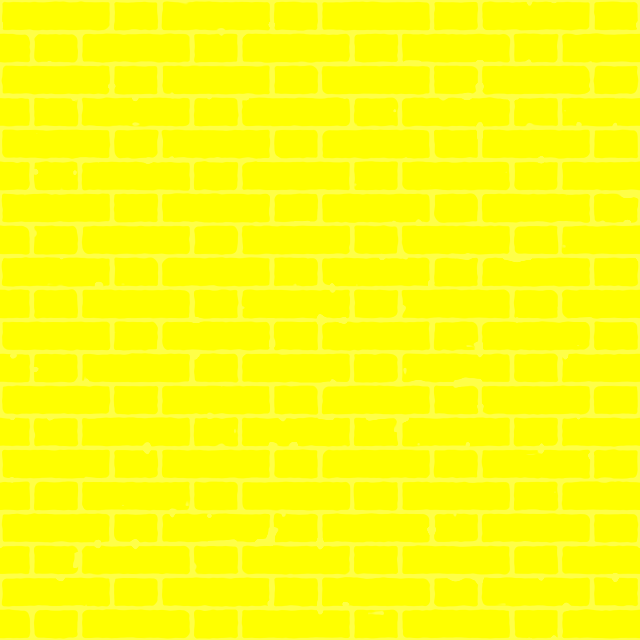
A WebGL 2 fragment shader for this pattern:

```glsl
#version 300 es
precision highp float;
// Yellow brick wall: alternating long and short bricks with worn edges and pale joints.

#define COLS 4.0                    // long + short pairs across
#define ROWS 20.0                   // courses up the canvas
#define LONG_SHARE 0.7              // part of a pair taken by the long brick
#define JOINT vec2(0.0074, 0.0064)  // joint widths, upright and level
#define RADIUS_MIN 0.003            // sharpest corner
#define RADIUS_VAR 0.009            // extra rounding on the most worn corners
#define RIPPLE 0.0030               // unevenness of the edges
#define CHIP_DEPTH 0.007            // depth of the rare chips
#define BRICK_COLOR vec3(1.0, 1.0, 0.0)
#define JOINT_COLOR vec3(1.0, 1.0, 0.28)

uniform vec2 u_resolution;
out vec4 fragColor;

float hash(vec2 p) {
    return fract(sin(dot(p, vec2(127.1, 311.7))) * 43758.5453);
}

// Value noise that wraps after a whole number of cells
float wrappedNoise(vec2 uv, float cells, float seed) {
    vec2 p = uv * cells;
    vec2 cell = floor(p);
    vec2 f = p - cell;
    f = f * f * (3.0 - 2.0 * f);
    vec2 a = mod(cell, cells) + seed;
    vec2 b = mod(cell + 1.0, cells) + seed;
    return mix(mix(hash(a), hash(vec2(b.x, a.y)), f.x),
               mix(hash(vec2(a.x, b.y)), hash(b), f.x), f.y);
}

float roundedBox(vec2 p, vec2 halfSize, float radius) {
    vec2 q = abs(p) - halfSize + radius;
    return length(max(q, 0.0)) + min(max(q.x, q.y), 0.0) - radius;
}

void main() {
    vec2 uv = gl_FragCoord.xy / u_resolution;

    // Find the course, the pair and the brick; every other course shifts by half a pair
    float row = floor(uv.y * ROWS);
    float x = uv.x * COLS - 0.5 * (1.0 - mod(row, 2.0));
    float pair = floor(x);
    float along = x - pair;
    float isShort = step(LONG_SHARE, along);
    vec2 brickId = vec2(mod(pair, COLS) * 2.0 + isShort, row);

    // Position from the brick centre, in canvas units
    vec2 size = vec2(mix(LONG_SHARE, 1.0 - LONG_SHARE, isShort) / COLS, 1.0 / ROWS);
    vec2 corner = vec2((along - isShort * LONG_SHARE) / COLS, fract(uv.y * ROWS) / ROWS);
    vec2 local = corner - 0.5 * size;

    // Each corner is worn by its own amount
    float wear = hash(brickId * 2.0 + step(0.0, local) + 17.0);
    float radius = RADIUS_MIN + RADIUS_VAR * wear * wear * wear;
    float dist = roundedBox(local, 0.5 * (size - JOINT), radius);

    // Fine ripples along the edges, and a few deeper chips
    float ripple = 0.6 * wrappedNoise(uv, 72.0, 3.0) + 0.4 * wrappedNoise(uv, 150.0, 11.0);
    float chip = smoothstep(0.83, 1.0, wrappedNoise(uv, 52.0, 29.0));
    dist += RIPPLE * (ripple - 0.5) + CHIP_DEPTH * chip;

    // Soft edge, one pixel wide
    float pixel = 1.0 / min(u_resolution.x, u_resolution.y);
    float joint = smoothstep(-0.7 * pixel, 0.7 * pixel, dist);
    fragColor = vec4(mix(BRICK_COLOR, JOINT_COLOR, joint), 1.0);
}
```
